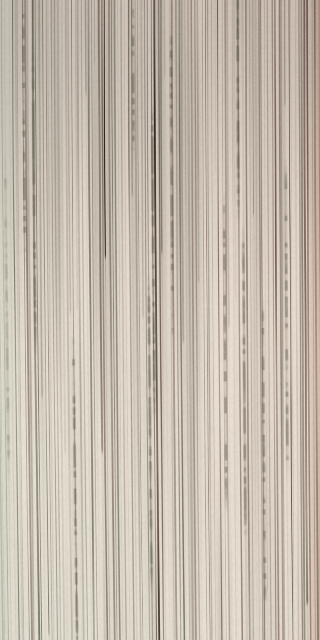
This texture is drawn by a Shadertoy shader. Its source:

```glsl
// Fore edge of a thick stack of paper: fine upright sheets, dark gaps and broken print marks.

float hash(vec2 p) {
    return fract(sin(dot(p, vec2(127.1, 311.7))) * 43758.5453);
}

float noise(vec2 p) {
    vec2 i = floor(p), f = fract(p);
    f = f * f * (3.0 - 2.0 * f);
    return mix(mix(hash(i), hash(i + vec2(1, 0)), f.x),
               mix(hash(i + vec2(0, 1)), hash(i + vec2(1, 1)), f.x), f.y);
}

// Gaps between sheets, each with its own place, width, tone and fading
vec3 addGaps(vec3 color, float u, float y, float soft) {
    float cell = floor(u);
    for (float k = -1.0; k <= 1.0; k++) {
        float id = cell + k;
        float center = id + 0.5 + 0.7 * (hash(vec2(id, 1.0)) - 0.5);
        center += 0.16 * (noise(vec2(id * 7.3, y * 4.0)) - 0.5);
        float width = mix(0.08, 0.3, hash(vec2(id, 2.0)));
        float line = 1.0 - smoothstep(width - soft, width + soft, abs(u - center));

        float pick = hash(vec2(id, 3.0));
        float strength = mix(0.12, 0.85, pow(pick, 1.3));
        strength *= 0.65 + 0.7 * noise(vec2(id * 3.7, y * 5.0));

        // A few gaps stop or begin part of the way up
        float stop = hash(vec2(id, 4.0));
        float fade = smoothstep(stop - 0.006, stop + 0.006, y);
        if (hash(vec2(id, 5.0)) < 0.22) strength *= mix(0.2, 1.0, fade);

        vec3 brown = vec3(0.43, 0.355, 0.315);
        vec3 greyGreen = vec3(0.43, 0.425, 0.375);
        vec3 ink = mix(brown, greyGreen, step(0.66, hash(vec2(id, 6.0))));
        float deep = step(0.94, pick) * smoothstep(0.25, 0.7, noise(vec2(id, y * 4.0)));
        ink = mix(ink, vec3(0.17, 0.14, 0.12), deep);
        color = mix(color, ink, clamp(line * strength, 0.0, 1.0));
    }
    return color;
}

// Page edges carrying short irregular dashes of grey print
vec3 addPrint(vec3 color, float u, float y, float soft) {
    float id = floor(u);
    float printed = step(0.83, hash(vec2(id, 8.0)));
    float middle = hash(vec2(id, 9.0));
    float extent = 1.0 - smoothstep(0.2, 0.26, abs(y - middle));
    float strip = 1.0 - smoothstep(0.3 - soft, 0.3 + soft, abs(fract(u) - 0.5));
    float dashes = smoothstep(0.3, 0.65, noise(vec2(id * 5.1, y * 120.0)));
    float amount = printed * extent * strip * (0.2 + 0.5 * dashes);
    return mix(color, vec3(0.5, 0.49, 0.44), amount);
}

void mainImage(out vec4 fragColor, in vec2 fragCoord) {
    vec2 uv = fragCoord / iResolution.xy;
    float drop = 1.0 - uv.y;

    // Sheets lean and bow slightly toward the foot
    float x = uv.x - mix(0.022, 0.01, uv.x) * pow(drop, 1.5);
    float sheets = 96.0;
    float u = x * sheets + 8.0;
    float soft = max(0.2, 0.6 * sheets / iResolution.x);

    // Paper with broad soft bands and single tinted sheets
    vec3 color = vec3(0.9, 0.87, 0.83);
    float band = noise(vec2(x * 34.0, uv.y * 1.5));
    color = mix(color, vec3(0.68, 0.66, 0.61), 0.38 * smoothstep(0.45, 0.95, band));
    color *= 0.97 + 0.05 * noise(vec2(u * 0.8, uv.y * 3.0));

    color = addPrint(color, u * 0.7, uv.y, soft);
    color = addGaps(color, u, uv.y, soft);

    // Pale outermost sheets at the left
    float pale = 1.0 - smoothstep(0.015, 0.05, uv.x);
    color = mix(color, vec3(0.82, 0.82, 0.77), 0.5 * pale);

    // Light falls off to the top; warm at upper right, cool at lower left
    color *= mix(1.0, 0.89, smoothstep(0.45, 1.0, uv.y));
    float warmth = clamp(0.6 * uv.x + 0.5 * uv.y - 0.1, 0.0, 1.0);
    color *= mix(vec3(0.985, 1.0, 0.985), vec3(1.015, 0.975, 0.965), warmth);
    color *= mix(vec3(1.0), vec3(0.94, 0.87, 0.84), smoothstep(0.95, 1.0, uv.x));

    // Fine paper grain
    color += 0.025 * (noise(uv * vec2(220.0, 300.0)) - 0.5);
    fragColor = vec4(clamp(color, 0.0, 1.0), 1.0);
}
```
